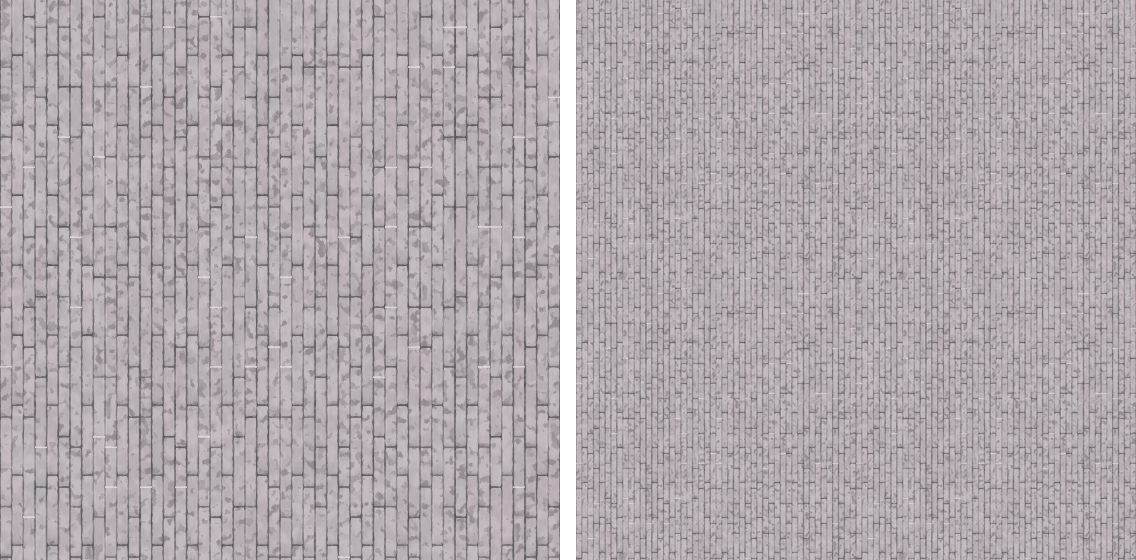
Left: one tile. Right: repeated 2 by 2.
Reproduce this texture procedurally as a WebGL 2 fragment shader.

```glsl
#version 300 es
precision highp float;
uniform vec2 u_resolution;
out vec4 outColor;

const vec2 GRID = vec2(48.0, 8.0);   // columns and courses across the canvas
const float STRETCH = 6.0;           // course height in column widths
const float FIRST_JOINT = 0.21;      // height of the lowest aligned joint, in courses

const vec3 STONE = vec3(0.72, 0.69, 0.71);
const vec3 PALE_STONE = vec3(0.765, 0.735, 0.755);
const vec3 WORN = vec3(0.65, 0.62, 0.64);
const vec3 STAIN = vec3(0.58, 0.55, 0.56);
const vec3 GROOVE = vec3(0.34, 0.33, 0.33);
const vec3 GLINT = vec3(0.90, 0.87, 0.89);

float hash(vec2 p) {
    vec3 q = fract(p.xyx * 0.1031);
    q += dot(q, q.yzx + 33.33);
    return fract((q.x + q.y) * q.z);
}

// Hash of a grid cell that wraps around the canvas
float cellHash(vec2 cell, float seed) {
    return hash(mod(cell, GRID) + seed);
}

float cornerSlope(vec2 corner, vec2 offset, vec2 period, float seed) {
    float angle = 6.2832 * hash(mod(corner, period) + seed);
    return dot(vec2(cos(angle), sin(angle)), offset);
}

// Gradient noise with a whole number of cells across the canvas
float noise(vec2 uv, vec2 period, float seed) {
    vec2 p = uv * period, c = floor(p), f = p - c;
    vec2 s = f * f * f * (f * (f * 6.0 - 15.0) + 10.0);
    vec2 e = vec2(1.0, 0.0);
    float low = mix(cornerSlope(c, f, period, seed),
                    cornerSlope(c + e.xy, f - e.xy, period, seed), s.x);
    float high = mix(cornerSlope(c + e.yx, f - e.yx, period, seed),
                     cornerSlope(c + e.xx, f - e.xx, period, seed), s.x);
    return mix(low, high, s.y);
}

// Every third column is aligned; the others pick one of three staggers
bool isAligned(float column) {
    return mod(column, 3.0) == 1.0;
}

float jointHeight(vec2 cell) {
    if (isAligned(cell.x)) return cell.y;
    float pick = cellHash(cell, 11.7);
    float stagger = pick < 0.34 ? 0.40 : (pick < 0.67 ? 0.55 : 0.83);
    return cell.y + stagger;
}

float line(float d, float halfWidth, float soft) {
    return 1.0 - smoothstep(halfWidth - 0.5 * soft, halfWidth + 0.5 * soft, d);
}

float roundedBox(vec2 p, vec2 halfSize, float radius) {
    vec2 q = abs(p) - halfSize + radius;
    return length(max(q, 0.0)) + min(max(q.x, q.y), 0.0) - radius;
}

vec3 stoneColor(vec2 uv, float seed, float wear) {
    float mottle = noise(uv, vec2(24.0, 40.0), seed) + 0.5 * noise(uv, vec2(96.0, 80.0), 5.3);
    float cloud = noise(uv, vec2(9.0, 11.0), 2.9);
    float tone = mottle + 0.4 * cloud + 0.3 * (fract(seed * 7.3) - 0.5);
    vec3 color = mix(STONE, PALE_STONE, smoothstep(-0.3, 0.35, tone));
    color += vec3(0.010, -0.004, 0.0) * (fract(seed * 3.1) - 0.4);

    // Crisp-edged patches of wear and deeper stain
    float patchy = noise(uv, vec2(60.0, 66.0), seed + 3.0)
                 + 0.35 * noise(uv, vec2(150.0, 144.0), seed + 8.0) + wear;
    float depth = noise(uv, vec2(48.0, 32.0), seed + 14.0);
    color = mix(color, WORN, 0.75 * smoothstep(0.17, 0.20, patchy));
    vec3 deep = mix(WORN, STAIN, smoothstep(-0.2, 0.2, depth));
    return mix(color, deep, 0.9 * smoothstep(0.30, 0.33, patchy));
}

void main() {
    vec2 uv = gl_FragCoord.xy / u_resolution;
    float soft = max(GRID.x / u_resolution.x, 0.06);

    // Find the brick between two neighbouring joints
    vec2 p = uv * GRID - vec2(0.0, FIRST_JOINT);
    vec2 cell = floor(p);
    if (p.y < jointHeight(cell)) cell.y -= 1.0;
    vec2 above = cell + vec2(0.0, 1.0);
    float bottom = jointHeight(cell), top = jointHeight(above);
    float toBottom = (p.y - bottom) * STRETCH, toTop = (top - p.y) * STRETCH;
    vec2 joint = toBottom < toTop ? cell : above;
    bool aligned = isAligned(cell.x);

    // Distances to the edges, slightly chipped
    float chip = 0.05 * noise(uv, vec2(144.0, 120.0), 6.1);
    float fx = p.x - cell.x;
    float side = min(fx, 1.0 - fx) + chip;
    float end = min(toBottom, toTop) + chip;
    vec2 local = vec2(fx - 0.5, 0.5 * (toBottom - toTop));
    vec2 halfSize = vec2(0.5, 0.5 * (top - bottom) * STRETCH);
    float inside = -roundedBox(local, halfSize, 0.22) + chip;

    float seed = 90.0 * cellHash(cell, 4.2);
    float wear = 0.24 * (cellHash(cell, 21.4) - 0.5) - (aligned ? 0.08 : 0.0);
    vec3 color = stoneColor(uv, seed, wear);

    // Long grooves fade and deepen along their length
    float seam = mod(floor(p.x + 0.5), GRID.x);
    float drift = noise(uv, vec2(48.0, 20.0), 9.6);
    float grooveDepth = clamp(0.32 + 0.45 * hash(vec2(seam, 3.0)) + 0.7 * drift, 0.15, 0.95);
    color = mix(color, GLINT, 0.25 * line(abs(side - 0.14), 0.04, soft) * (1.0 - grooveDepth));
    color = mix(color, GROOVE, 0.22 * grooveDepth * exp(-9.0 * max(side, 0.0)));
    color = mix(color, GROOVE, grooveDepth * line(side, 0.065, soft));

    // End joints: mostly dark with rounded corners, a few bright
    float kind = cellHash(joint, 31.8);
    bool bright = !aligned && kind < 0.18;
    float jointDepth = aligned ? 0.6 + 0.35 * kind : 0.35 + 0.5 * kind;
    float endLine = line(end, 0.07, soft);
    float corner = line(inside, 0.05, soft) * line(end, 0.25, 0.2);
    float shade = (aligned ? 0.38 : 0.2) * exp(-4.0 * max(toBottom, 0.0));
    color = mix(color, GROOVE, bright ? 0.0 : shade);
    color = mix(color, bright ? GLINT : GROOVE, bright ? 0.8 * endLine : jointDepth * max(endLine, corner));

    // Fine grain along the stone
    color += 0.02 * noise(uv, vec2(192.0, 64.0), 12.5);
    outColor = vec4(color, 1.0);
}
```
